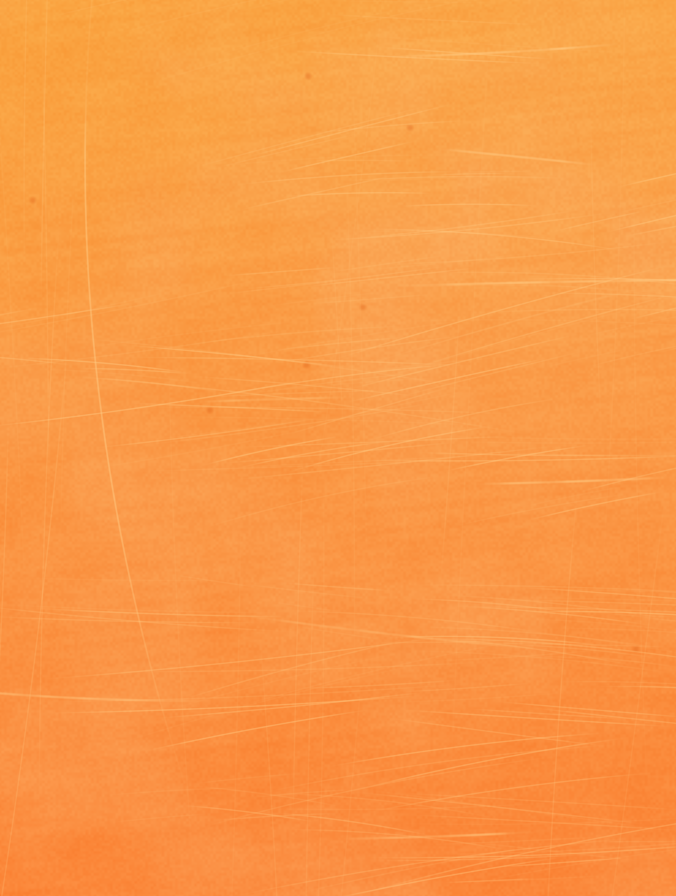
Reproduce this texture procedurally as a WebGL 2 fragment shader.

```glsl
#version 300 es
precision highp float;
// Orange enamel sheet with a vertical gradient, fine grain and worn, curved scratches.

uniform vec2 u_resolution;
out vec4 fragColor;

const vec3 BOTTOM_COLOR  = vec3(0.985, 0.522, 0.220);
const vec3 MIDDLE_COLOR  = vec3(0.982, 0.582, 0.254);
const vec3 TOP_COLOR     = vec3(0.980, 0.643, 0.252);
const vec3 HAZE_COLOR    = vec3(0.985, 0.690, 0.420);
const vec3 SCRATCH_COLOR = vec3(1.000, 0.800, 0.520);
const vec3 BLEMISH_COLOR = vec3(0.900, 0.430, 0.130);

const int   BUNDLES = 44;            // groups of nearly parallel scratches
const int   STRANDS = 5;             // scratches per group
const int   UPRIGHTS = 26;           // faint vertical scratches
const int   BOLD = 8;                // deep, bright scratches
const float HAIR_WIDTH = 0.0016;
const float BOLD_WIDTH = 0.0024;
const float GRAIN = 0.036;
const float MOTTLE = 0.030;
const float STREAK = 0.024;

vec3 hash3(vec2 p) {
    vec3 q = fract(p.xyx * vec3(0.1031, 0.1030, 0.0973));
    q += dot(q, q.yxz + 33.33);
    return fract((q.xxy + q.yzz) * q.zyx);
}

float noise(vec2 p) {
    vec2 i = floor(p), f = fract(p);
    f = f * f * (3.0 - 2.0 * f);
    return mix(mix(hash3(i).x, hash3(i + vec2(1, 0)).x, f.x),
               mix(hash3(i + vec2(0, 1)).x, hash3(i + vec2(1, 1)).x, f.x), f.y);
}

float fbm(vec2 p) {
    return 0.55 * noise(p) + 0.3 * noise(p * 2.1 + 7.3) + 0.15 * noise(p * 4.3 + 19.1);
}

vec2 rotate(vec2 p, float angle) {
    float c = cos(angle), s = sin(angle);
    return vec2(c * p.x + s * p.y, c * p.y - s * p.x);
}

// Bent line along x, tapered at both ends.
float scratch(vec2 p, float halfLength, float bend, float width) {
    float edge = max(width, 1.2 / u_resolution.y);
    float line = 1.0 - smoothstep(0.0, edge, abs(p.y - bend * p.x * p.x));
    return line * (1.0 - smoothstep(0.45, 1.0, abs(p.x) / halfLength));
}

float bundledScratches(vec2 p, float aspect) {
    float clear = 1.0;
    for (int i = 0; i < BUNDLES; i++) {
        vec3 place = hash3(vec2(i, 11.0)), shape = hash3(vec2(i, 37.0));
        vec2 center = vec2(aspect * pow(place.x, 0.75), place.y);
        float tilt = mix(-0.16, 0.27, place.z);
        vec2 q = rotate(p - center, tilt);
        float bend = mix(-0.35, 0.15, shape.x);
        float reach = mix(0.08, 0.26, shape.y);
        for (int j = 0; j < STRANDS; j++) {
            vec3 a = hash3(vec2(i, 60 + j)), b = hash3(vec2(i, 90 + j));
            vec2 s = rotate(q - (a.xy - 0.5) * vec2(0.22, 0.075), (a.z - 0.5) * 0.09);
            float strength = mix(0.07, 0.42, b.x * b.x);
            clear *= 1.0 - strength * scratch(s, reach * mix(0.5, 1.1, b.y), bend, HAIR_WIDTH);
        }
    }
    return 1.0 - clear;
}

float uprightScratches(vec2 p, float aspect) {
    float clear = 1.0;
    for (int i = 0; i < UPRIGHTS; i++) {
        vec3 a = hash3(vec2(i, 131.0)), b = hash3(vec2(i, 157.0));
        vec2 center = vec2(aspect * pow(a.x, 1.4), a.y);
        vec2 q = rotate(p - center, 1.55 + (a.z - 0.6) * 0.22);
        float strength = mix(0.06, 0.22, b.x * b.x);
        clear *= 1.0 - strength * scratch(q, mix(0.12, 0.5, b.y), (b.z - 0.5) * 0.12, HAIR_WIDTH);
    }
    return 1.0 - clear;
}

float boldScratches(vec2 p, float aspect) {
    // One long sweep down the left side.
    vec2 sweep = rotate(p - vec2(0.095, 0.82), 1.5708);
    float fade = smoothstep(0.08, 0.45, p.y) * (1.0 - 0.75 * smoothstep(0.82, 0.90, p.y));
    float clear = 1.0 - 0.48 * fade * scratch(sweep, 1.4, -0.23, HAIR_WIDTH * 1.2);
    for (int i = 0; i < BOLD; i++) {
        vec3 a = hash3(vec2(i, 211.0)), b = hash3(vec2(i, 239.0));
        float row = (float(i) + 0.2 + 0.6 * a.y) / float(BOLD);
        vec2 q = rotate(p - vec2(aspect * a.x, row), (a.z - 0.5) * 0.24);
        float wear = mix(0.45, 1.0, noise(vec2(q.x * 45.0, float(i) * 5.0)));
        clear *= 1.0 - mix(0.4, 0.78, b.x) * wear
               * scratch(q, mix(0.09, 0.25, b.y), mix(-0.1, 0.3, b.z), BOLD_WIDTH);
    }
    return 1.0 - clear;
}

void main() {
    vec2 p = gl_FragCoord.xy / u_resolution.y;
    float aspect = u_resolution.x / u_resolution.y;

    // Gradient with pale haze at the upper right and cloudy wear
    vec3 color = mix(BOTTOM_COLOR, MIDDLE_COLOR, smoothstep(-0.1, 0.55, p.y));
    color = mix(color, TOP_COLOR, smoothstep(0.4, 1.05, p.y));
    float haze = exp(-9.0 * dot(p - vec2(0.6, 0.75), p - vec2(0.6, 0.75)));
    color = mix(color, HAZE_COLOR, 0.26 * haze + 0.24 * smoothstep(0.35, 0.75, fbm(p * 7.0)));

    // Mottling, brushed streaks and grain
    float tone = MOTTLE * (fbm(p * 24.0) - 0.5);
    tone += STREAK * (noise(rotate(p, 0.1) * vec2(5.0, 130.0)) - 0.5);
    tone += GRAIN * (noise(p * 330.0) - 0.5);
    color += tone * vec3(0.15, 1.0, 1.1);

    // Sparse dark blemishes
    vec2 cell = floor(p * 16.0);
    vec3 spot = hash3(cell + 300.0);
    float spotDistance = length(fract(p * 16.0) - mix(vec2(0.25), vec2(0.75), spot.xy));
    color = mix(color, BLEMISH_COLOR, 0.45 * step(0.965, spot.z) * (1.0 - smoothstep(0.01, 0.09, spotDistance)));

    // Scratches
    float clear = (1.0 - bundledScratches(p, aspect)) * (1.0 - uprightScratches(p, aspect));
    clear *= 1.0 - boldScratches(p, aspect);
    color = mix(color, SCRATCH_COLOR, 1.0 - clear);

    fragColor = vec4(clamp(color, 0.0, 1.0), 1.0);
}
```
